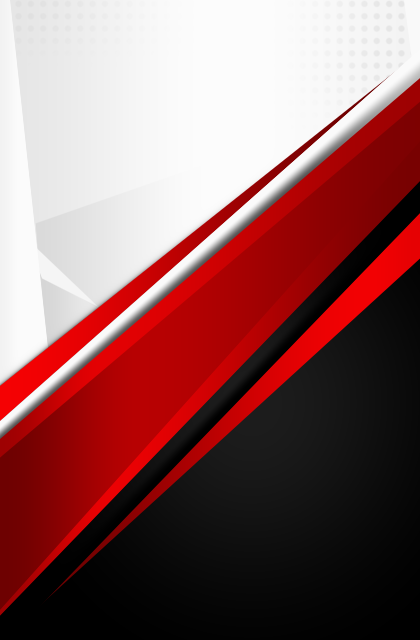
A Shadertoy shader for this background:

```glsl
// Diagonal red and black ribbons with a silver roll across pale faceted paper.

const float ASPECT = 1.524;
const vec3 RED = vec3(1.0, 0.005, 0.012);

// Signed height above a straight edge given by its left and right heights.
float above(vec2 uv, float left, float right) {
    return uv.y - mix(left, right, uv.x);
}

// Antialiased coverage of the positive side of a distance.
float cover(float d) {
    float soft = 0.85 / iResolution.y;
    return smoothstep(-soft, soft, d);
}

// Signed distance to the left of the line from a to b.
float leftOf(vec2 p, vec2 a, vec2 b) {
    vec2 d = b - a;
    vec2 r = p - a;
    return (d.x * r.y - d.y * r.x) / length(d);
}

// Coverage of a counterclockwise triangle.
float triangle(vec2 p, vec2 a, vec2 b, vec2 c) {
    return cover(min(leftOf(p, a, b), min(leftOf(p, b, c), leftOf(p, c, a))));
}

// Tone that rises from the left end to a peak, then falls to the right end.
float sheen(float x, float left, float peak, float right, float center) {
    return x < center ? mix(left, peak, smoothstep(0.0, center, x))
                      : mix(peak, right, smoothstep(center, 1.0, x));
}

// Repeated round dots in square cells.
float halftone(vec2 uv, float cells, float radius) {
    vec2 cell = fract(uv * vec2(1.0, ASPECT) * cells) - 0.5;
    float soft = cells / iResolution.x;
    return 1.0 - smoothstep(radius - soft, radius + soft, length(cell));
}

vec3 paper(vec2 uv) {
    float tone = mix(0.90, 0.988, smoothstep(0.0, 0.5, uv.x));
    tone -= 0.035 * smoothstep(0.6, 1.0, uv.x);

    // Dots gather in both upper corners
    float leftDots = smoothstep(0.5, 0.1, uv.x) * smoothstep(0.89, 0.97, uv.y);
    float rightDots = smoothstep(0.64, 0.95, uv.x) * smoothstep(0.76, 0.90, uv.y);
    tone -= halftone(uv, 34.0, 0.25) * (0.025 * leftDots + 0.055 * rightDots);

    // Folded facets and a pale ray
    float fade = smoothstep(0.52, 0.06, uv.x);
    float fold = triangle(uv, vec2(0.085, 0.651), vec2(0.11, 0.44), vec2(0.8, 0.815));
    tone -= 0.055 * fold * fade;
    float shade = triangle(uv, vec2(0.097, 0.57), vec2(0.113, 0.44), vec2(0.23, 0.52));
    tone = mix(tone, mix(0.84, 0.92, smoothstep(0.1, 0.23, uv.x)), shade);
    float ray = triangle(uv, vec2(0.067, 0.625), vec2(0.10, 0.565), vec2(0.235, 0.52));
    tone = mix(tone, 0.96, ray);

    // Bright sheets along the left and right sides
    float slabEdge = 0.024 + 0.166 * (1.0 - uv.y);
    float slab = mix(0.95, 0.985, smoothstep(0.0, 0.05, uv.x));
    tone = mix(tone, slab, cover(slabEdge - uv.x));
    tone = mix(tone, 0.975, cover(uv.x - 0.962 - 0.2 * (1.0 - uv.y)));
    return vec3(tone);
}

vec3 charcoal(vec2 uv) {
    float r = length((uv - vec2(0.60, 0.37)) * vec2(0.9, 1.25));
    return vec3(0.112 * smoothstep(0.56, 0.0, r));
}

void mainImage(out vec4 fragColor, in vec2 fragCoord) {
    vec2 uv = fragCoord / iResolution.xy;
    float x = uv.x;

    // Edges from top to bottom
    float wedgeTop = above(uv, 0.397, 0.919);
    float rollTop = above(uv, 0.342, 0.923);
    float rollEnd = above(uv, 0.314, 0.878);
    float coreTop = above(uv, 0.285, 0.841);
    float coreEnd = above(uv, 0.047, 0.779);
    float bandEnd = above(uv, 0.038, 0.717);
    float bladeTop = above(uv, -0.012, 0.667);
    float bladeEnd = above(uv, -0.003, 0.596);

    // Paper with a contact shadow above the red wedge
    vec3 color = paper(uv);
    float shadow = exp(-max(wedgeTop, 0.0) * 260.0) * smoothstep(0.75, 0.1, x);
    color *= 1.0 - 0.5 * shadow;

    // Upper red wedge
    vec3 wedge = RED * mix(0.96, 0.42, smoothstep(0.0, 0.95, x));
    color = mix(color, wedge, cover(-wedgeTop) * cover(rollTop));

    // Silver roll, shaded toward its lower side
    float across = clamp(rollTop / (rollTop - rollEnd), 0.0, 1.0);
    float dark = mix(0.33, 0.72, smoothstep(0.7, 1.0, x));
    vec3 silver = vec3(mix(0.98, dark, smoothstep(0.3, 1.0, across)));
    color = mix(color, silver, cover(-rollTop));

    // Wide red ribbon with a darker core
    color = mix(color, RED * sheen(x, 0.62, 0.89, 0.62, 0.24), cover(-rollEnd));
    color = mix(color, RED * sheen(x, 0.43, 0.72, 0.49, 0.34), cover(-coreTop));
    color = mix(color, RED * sheen(x, 0.62, 0.92, 0.47, 0.27), cover(-coreEnd));

    // Black roll, darkest along its lower side
    float depth = clamp(bandEnd / (bandEnd - bladeTop), 0.0, 1.0);
    vec3 black = charcoal(uv) * smoothstep(0.85, 0.3, depth) * smoothstep(1.0, 0.6, x);
    color = mix(color, black, cover(-bandEnd));

    // Lower red blade over the charcoal ground
    color = mix(color, RED * sheen(x, 0.38, 0.95, 0.90, 0.88), cover(-bladeTop));
    color = mix(color, charcoal(uv), cover(-bladeEnd));

    fragColor = vec4(color, 1.0);
}
```
